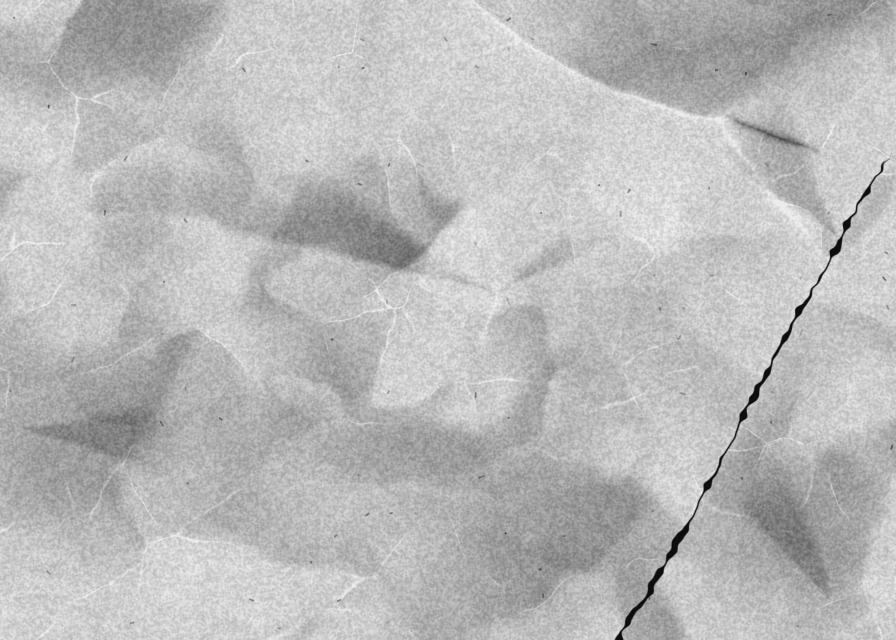
Reproduce this texture procedurally as a Shadertoy shader.

```glsl
// Crumpled grey paper with soft folds, pale creases, fibre grain and a dark torn seam.

float hash(vec2 p) {
    vec3 q = fract(p.xyx * 0.1031);
    q += dot(q, q.yzx + 33.33);
    return fract((q.x + q.y) * q.z);
}

vec2 hash2(vec2 p) {
    return vec2(hash(p), hash(p + 71.7));
}

float noise(vec2 p) {
    vec2 i = floor(p), f = fract(p);
    f = f * f * (3.0 - 2.0 * f);
    return mix(mix(hash(i), hash(i + vec2(1, 0)), f.x),
               mix(hash(i + vec2(0, 1)), hash(i + vec2(1, 1)), f.x), f.y);
}

float fbm(vec2 p) {
    float sum = 0.0, gain = 0.5;
    for (int i = 0; i < 4; i++) {
        sum += gain * noise(p);
        p = mat2(1.6, 1.2, -1.2, 1.6) * p + 5.3;
        gain *= 0.5;
    }
    return sum;
}

// Tilted paper facets: x = tone around zero, y = distance to the nearest fold.
vec2 facets(vec2 p) {
    vec2 cell = floor(p);
    float near = 9.0, second = 9.0, tone = 0.0, total = 0.0;
    float sharpness = mix(6.0, 45.0, noise(p * 1.3 + 40.0));
    for (int y = -1; y <= 1; y++)
    for (int x = -1; x <= 1; x++) {
        vec2 id = cell + vec2(x, y);
        vec2 away = p - id - hash2(id);
        float d = length(away);
        float weight = exp(-sharpness * d);
        float tilt = 1.6 * dot(away, hash2(id + 13.0) - 0.5);
        tone += weight * (hash(id + 29.0) - 0.5 + tilt);
        total += weight;
        second = min(second, max(near, d));
        near = min(near, d);
    }
    return vec2(tone / max(total, 1e-20), second - near);
}

// Flat-topped soft patch of shade.
float patchShade(vec2 p, vec2 centre, vec2 radius) {
    vec2 q = (p - centre) / radius;
    float d = dot(q, q);
    return exp(-d * d);
}

// Shade fanning out from a pinched tip, crisp on one flank and softer on the other.
float wedge(vec2 p, vec2 tip, float angle, float spread, float reach) {
    vec2 dir = vec2(cos(angle), sin(angle)), q = p - tip;
    float along = dot(q, dir), across = dot(q, vec2(dir.y, -dir.x));
    float edge = along * spread - abs(across);
    float soft = 0.004 + max(along, 0.0) * (0.02 + 0.06 * step(across * dir.x, 0.0));
    return smoothstep(-soft, soft, edge) * smoothstep(0.0, 0.01, along)
         * (1.0 - smoothstep(0.6 * reach, reach, along));
}

// Thin tapered line.
float streak(vec2 p, vec2 a, vec2 b, float width) {
    vec2 q = p - a, d = b - a;
    float t = clamp(dot(q, d) / dot(d, d), 0.0, 1.0);
    return exp(-length(q - t * d) / width) * smoothstep(0.0, 0.2, t) * smoothstep(1.0, 0.6, t);
}

// Sparse dark fibres of uneven length and strength, one candidate per cell.
float fibres(vec2 p, float pixel) {
    vec2 id = floor(p * 22.0), q = fract(p * 22.0) - 0.3 - 0.4 * hash2(id);
    float angle = 6.283 * hash(id + 5.0), reach = 0.08 * hash(id + 8.0);
    vec2 dir = vec2(cos(angle), sin(angle));
    q -= dir * clamp(dot(q, dir), -reach, reach);
    float strength = smoothstep(0.8, 1.0, hash(id + 17.0));
    return strength * (1.0 - smoothstep(0.0004, 0.0009 + pixel, length(q) / 22.0));
}

void mainImage(out vec4 fragColor, in vec2 fragCoord) {
    vec2 p = fragCoord / iResolution.y;
    float pixel = 1.0 / iResolution.y;
    vec2 wobble = vec2(fbm(p * 7.0), fbm(p * 7.0 + 19.0)) - 0.47;

    // Seam coordinates; the sheet on its right has its own folds.
    vec2 fromSeam = p - vec2(0.969, 0.0);
    float along = dot(fromSeam, vec2(0.485, 0.874));
    float side = dot(fromSeam, vec2(0.874, -0.485))
               + 0.014 * (noise(vec2(along * 9.0, 3.0)) - 0.5)
               + 0.006 * (noise(vec2(along * 80.0, 8.0)) - 0.5);
    vec2 sheet = p + wobble * 0.08 + 7.0 * step(0.0, side) * step(along, 0.86);

    // Facets stretched along the rising diagonal
    vec2 slanted = mat2(0.75, -0.7, 0.45, 1.15) * sheet;
    vec2 large = facets(slanted * 4.0), small = facets(sheet * 9.0 + 31.0);
    vec2 w = p + wobble * 0.1 + vec2(large.x, small.x) * 0.13;

    // Broad shaded hollows
    float shade = 0.16 * patchShade(w, vec2(0.67, 0.35), vec2(0.21, 0.10));
    shade += 0.15 * patchShade(w, vec2(0.21, 0.32), vec2(0.25, 0.18));
    shade += 0.16 * patchShade(w, vec2(1.27, 0.20), vec2(0.15, 0.17));
    shade += 0.15 * patchShade(w, vec2(0.08, 0.93), vec2(0.22, 0.11));
    shade += 0.17 * patchShade(w, vec2(0.0, 0.63), vec2(0.08, 0.15));
    shade += 0.12 * patchShade(w, vec2(0.24, 0.65), vec2(0.14, 0.10));
    shade += 0.11 * patchShade(w, vec2(0.86, 0.13), vec2(0.20, 0.17));

    // Pinched folds
    vec2 v = p + wobble * 0.025;
    shade += 0.19 * wedge(v, vec2(0.773, 0.542), 2.74, 0.16, 0.62);
    shade += 0.13 * wedge(v, vec2(0.036, 0.33), -0.1, 0.22, 0.28);
    shade += 0.15 * wedge(v, vec2(1.31, 0.62), 2.2, 0.27, 0.28);
    shade += 0.12 * wedge(v, vec2(0.773, 0.542), 0.55, 0.14, 0.22);
    shade += 0.13 * wedge(v, vec2(1.30, 0.06), 2.1, 0.22, 0.24);

    // Curved ridge with a dark slope above it
    float ridge = 0.815 + 1.05 * pow(min(v.x - 1.15, 0.0), 2.0);
    float slope = v.y - max(ridge, 0.82 + 0.6 * (v.x - 1.13));
    float soft = mix(0.008, 0.05, smoothstep(1.08, 1.22, p.x));
    shade += 0.19 * smoothstep(-soft, soft, slope);
    float light = 0.14 * exp(-abs(v.y - ridge) / 0.005) * smoothstep(1.16, 1.10, p.x);
    light += 0.14 * streak(v, vec2(1.11, 0.84), vec2(1.32, 0.54), 0.008);
    light += 0.12 * streak(v, vec2(0.78, 0.55), vec2(0.75, 0.43), 0.005);
    shade += 0.38 * streak(v, vec2(1.13, 0.825), vec2(1.31, 0.745), 0.005);

    // Short pale creases along some facet borders
    float crease = (1.0 - smoothstep(0.0, 0.022, large.y)) * smoothstep(0.55, 0.9, noise(p * 14.0));
    crease += (1.0 - smoothstep(0.0, 0.04, small.y)) * smoothstep(0.62, 0.92, noise(p * 13.0 + 9.0));
    light += 0.12 * crease;

    float tone = 0.805 - shade + 0.17 * large.x + 0.08 * small.x;
    tone += 0.12 * (fbm(p * 5.0 + 60.0) - 0.47);
    tone -= 0.65 * max(tone - 0.79, 0.0);
    tone += light;

    // Paper grain and fibres
    vec2 grain = mat2(0.8, 0.6, -0.6, 0.8) * p;
    tone += 0.14 * (noise(grain * 340.0) - 0.5) + 0.055 * (noise(grain.yx * 170.0 + 20.0) - 0.5);
    tone += 0.05 * (fbm(p * 45.0) - 0.47);
    tone -= 0.35 * fibres(p, pixel);

    // Beaded dark seam
    float bead = noise(vec2(along * 65.0, 1.0));
    float halfWidth = (0.0011 + 0.0058 * bead * bead) * smoothstep(0.87, 0.82, along);
    float seam = 1.0 - smoothstep(halfWidth - pixel, halfWidth + pixel, abs(side));
    tone += 0.04 * exp(-abs(side) / 0.008) * step(along, 0.86);
    tone = mix(tone, 0.05, seam * smoothstep(0.88, 0.84, along));

    fragColor = vec4(vec3(clamp(tone, 0.0, 0.93)), 1.0);
}
```
